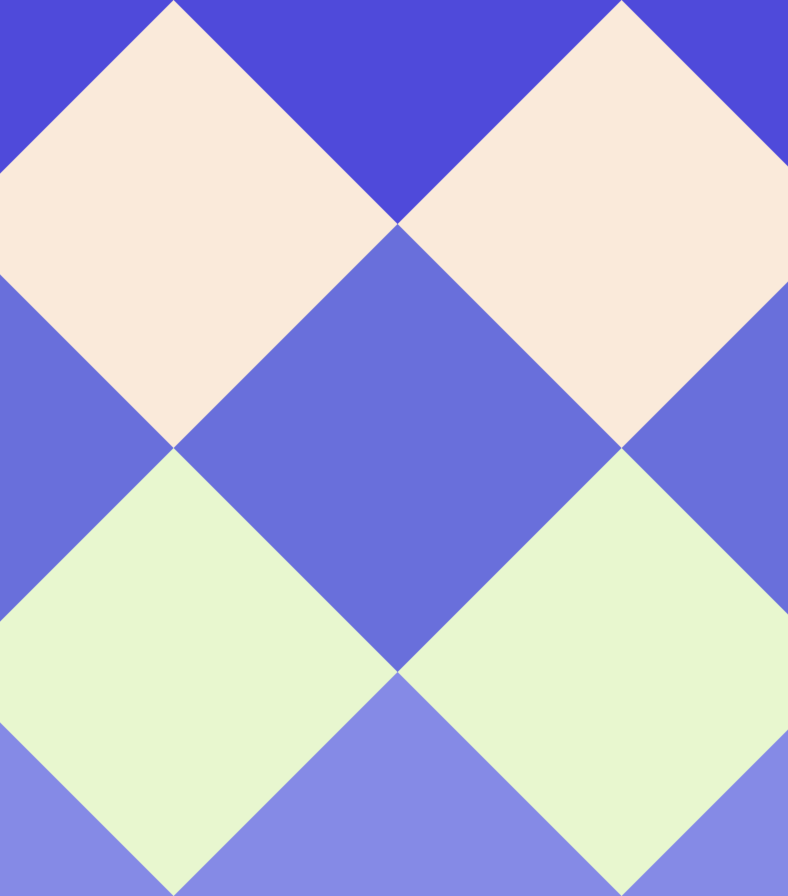
Give the GLSL for this pattern, as a WebGL 2 fragment shader.

```glsl
#version 300 es
precision highp float;
// Harlequin check: pale diamonds touching at their tips over rows of blue diamonds.

uniform vec2 u_resolution;
out vec4 outColor;

const float REPEATS_DOWN = 2.0;   // diamonds per canvas height
const float SHIFT_X = 0.004;      // tip offset from the centre line, in canvas heights

const vec3 CREAM      = vec3(0.98, 0.917, 0.855);
const vec3 LIME       = vec3(0.91, 0.97, 0.81);
const vec3 DEEP_BLUE  = vec3(0.31, 0.29, 0.855);
const vec3 MID_BLUE   = vec3(0.41, 0.435, 0.86);
const vec3 LIGHT_BLUE = vec3(0.52, 0.54, 0.90);

// Signed distance to a diamond that fills the unit cell
float diamondDistance(vec2 cell) {
  vec2 q = abs(cell);
  return (q.x + q.y - 0.5) * inversesqrt(2.0);
}

// Pale colour, alternating by row from the bottom
vec3 paleColor(float row) {
  return mix(LIME, CREAM, mod(row, 2.0));
}

// Blue colour, deepening from the bottom row to the top
vec3 blueColor(float row) {
  vec3 lower = mix(LIGHT_BLUE, MID_BLUE, clamp(row, 0.0, 1.0));
  return mix(lower, DEEP_BLUE, clamp(row - 1.0, 0.0, 1.0));
}

void main() {
  // Height-based coordinates, centred across
  vec2 p = vec2(gl_FragCoord.x - 0.5 * u_resolution.x, gl_FragCoord.y) / u_resolution.y;
  p.x -= SHIFT_X;

  // Repeating cells
  vec2 grid = p * REPEATS_DOWN;
  float d = diamondDistance(fract(grid) - 0.5);

  // Blue diamonds sit half a cell away from the pale ones
  vec3 pale = paleColor(floor(grid.y));
  vec3 blue = blueColor(floor(grid.y + 0.5));

  // Smooth edge about one pixel wide
  float edge = 0.8 * REPEATS_DOWN / u_resolution.y;
  float coverage = 1.0 - smoothstep(-edge, edge, d);
  outColor = vec4(mix(blue, pale, coverage), 1.0);
}
```
